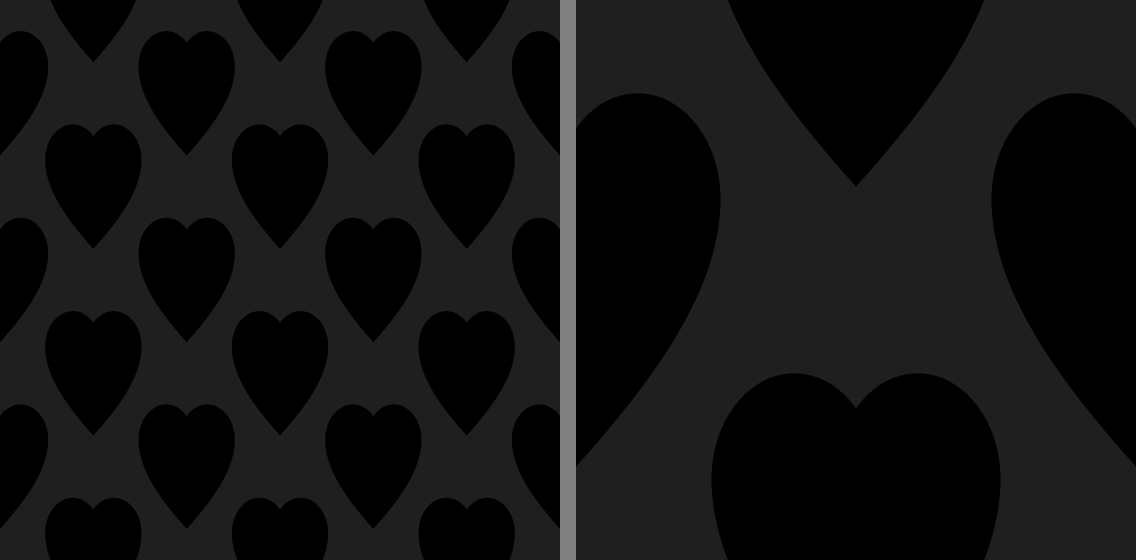
Left: the whole. Right: its middle third, enlarged.
A WebGL 1 fragment shader for this pattern:

```glsl
precision highp float;

// Flat black hearts on charcoal, in staggered rows, tiling seamlessly.
// Each heart joins two half-ellipse lobes to a cubic taper; two offset
// lattices of the same heart make the half-drop layout.

uniform vec2 u_resolution;

// Layout and colours
const float REPEATS = 3.0;
const vec3 GROUND_COLOR = vec3(0.1216);
const vec3 HEART_COLOR = vec3(0.0);

// Heart shape, in units of one repeat, centred on its bounding box
const float SHOULDER_Y = 0.1445;              // height of the widest point
const vec2 LOBE_RADII = vec2(0.148, 0.1888);
const float LOBE_OFFSET = 0.110;              // lobe centre from the axis
const float TAPER_DEPTH = 0.4778;             // shoulder down to the tip
const float TAPER_CUBIC = 0.341;              // straightens the sides at the tip

// Approximate signed distance to an axis-aligned ellipse
float ellipseDistance(vec2 p, vec2 radii) {
  float k = length(p / radii);
  float slope = length(p / (radii * radii));
  return k * (k - 1.0) / max(slope, 1e-4);
}

// Approximate signed distance to the side curve below the shoulder
float taperDistance(float x, float depth) {
  float halfWidth = LOBE_OFFSET + LOBE_RADII.x;
  float t = depth / TAPER_DEPTH;
  float quadratic = 1.0 + TAPER_CUBIC;
  float edge = halfWidth * (1.0 - quadratic * t * t + TAPER_CUBIC * t * t * t);
  float slope = halfWidth / TAPER_DEPTH
              * (3.0 * TAPER_CUBIC * t * t - 2.0 * quadratic * t);
  return (x - edge) / sqrt(1.0 + slope * slope);
}

float heartDistance(vec2 p) {
  p = vec2(abs(p.x), p.y - SHOULDER_Y);
  if (p.y > 0.0) return ellipseDistance(p - vec2(LOBE_OFFSET, 0.0), LOBE_RADII);
  return taperDistance(p.x, -p.y);
}

// Position relative to the nearest point of the unit lattice
vec2 nearestCell(vec2 p) {
  return fract(p + 0.5) - 0.5;
}

void main() {
  vec2 p = gl_FragCoord.xy / u_resolution * REPEATS;
  float pixel = REPEATS / min(u_resolution.x, u_resolution.y);

  // Two interleaved lattices, half a repeat apart both ways
  float d = min(heartDistance(nearestCell(p - vec2(0.5, 0.0))),
                heartDistance(nearestCell(p - vec2(0.0, 0.5))));

  float coverage = clamp(0.5 - d / pixel, 0.0, 1.0);
  gl_FragColor = vec4(mix(GROUND_COLOR, HEART_COLOR, coverage), 1.0);
}
```
